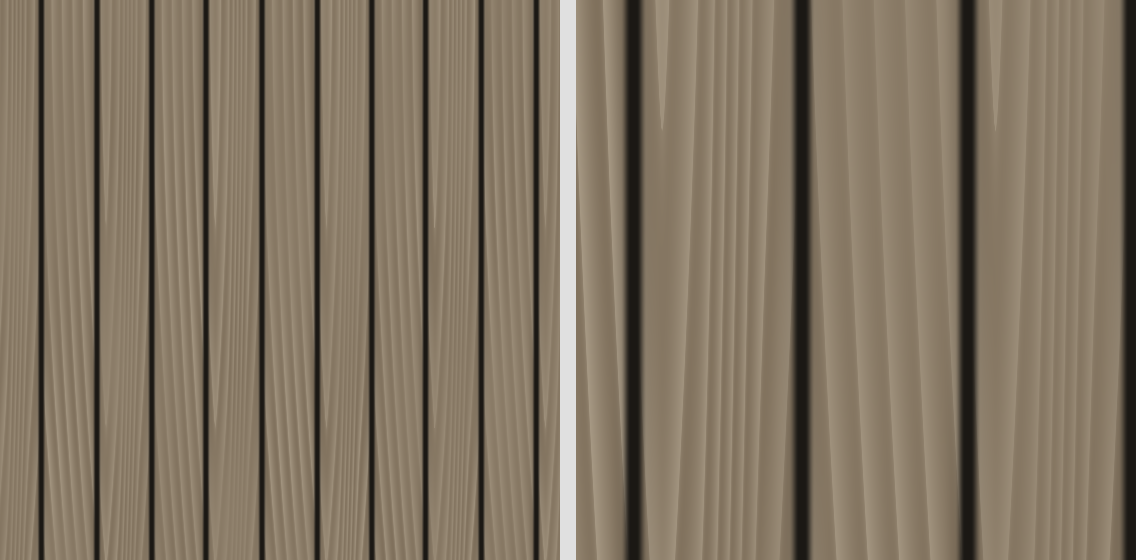
Left: the whole. Right: its middle third, enlarged.
This texture is drawn by a WebGL 1 fragment shader. Its source:

```glsl
precision highp float;
// Vertical weathered timber boards with cathedral grain and dark soft seams.

uniform vec2 u_resolution;

const float PITCH = 0.0983;
const float FIRST_SEAM = 0.0729;
const float SEAM_JITTER = 0.05;
const vec3 SEAM_COLOR = vec3(0.105, 0.095, 0.08);
const vec3 WOOD_DARK = vec3(0.487, 0.427, 0.348);
const vec3 WOOD_LIGHT = vec3(0.642, 0.588, 0.507);

float hash(vec2 p) {
  p = fract(p * vec2(0.1031, 0.1137));
  p += dot(p, p.yx + 33.33);
  return fract((p.x + p.y) * p.x * 17.0);
}

// Gradient noise, roughly -0.5 to 0.5
float cornerSlope(vec2 cell, vec2 offset) {
  float angle = 6.2832 * hash(cell + 41.0);
  return dot(vec2(cos(angle), sin(angle)), offset);
}

float gradientNoise(vec2 p) {
  vec2 i = floor(p);
  vec2 f = p - i;
  vec2 k = f * f * f * (f * (f * 6.0 - 15.0) + 10.0);
  vec2 e = vec2(1.0, 0.0);
  float low = mix(cornerSlope(i, f), cornerSlope(i + e, f - e), k.x);
  float high = mix(cornerSlope(i + e.yx, f - e.yx), cornerSlope(i + 1.0, f - 1.0), k.x);
  return mix(low, high, k.y);
}

float seamPosition(float index) {
  return index + SEAM_JITTER * (hash(vec2(index + 20.0, 7.0)) - 0.5);
}

// Growth-ring count: nested tongues on one board, leaning lines on the next
float ringField(vec2 p, float tongued) {
  float down = 1.0 - p.y;
  float drift = 0.5 + down * (0.345 + 2.09 * down);
  float d = p.x - 0.17;
  float tongues = 6.0 * (sqrt(d * d + 0.0007) - 0.026) + 2.3 * smoothstep(0.2, 0.62, d);
  float lines = 5.3 * (1.0 - p.x) + 0.13;
  return drift + mix(lines, tongues, tongued);
}

// Brightness climbs to a crisp ring edge, then falls to a faint halo
float ringProfile(float phase) {
  return pow(phase, 1.5) + 0.4 * exp(-10.0 * phase);
}

float ringShade(float field, float blur) {
  float phase = fract(field);
  float edge = smoothstep(1.0 - blur, 1.0, phase);
  return mix(ringProfile(phase), ringProfile(0.0), edge);
}

void main() {
  vec2 uv = gl_FragCoord.xy / u_resolution;
  vec2 pixel = 1.0 / u_resolution;

  // Board layout
  float s = (uv.x - FIRST_SEAM) / PITCH;
  float nearest = floor(s + 0.5);
  float seam = seamPosition(nearest);
  float board = nearest - 1.0 + step(seam, s);
  float left = seamPosition(board);
  float boardWidth = seamPosition(board + 1.0) - left;
  vec2 local = vec2((s - left) / boardWidth, uv.y);
  float tongued = mod(board, 2.0);

  // Grain, with edges softened over about one pixel
  float field = ringField(local, tongued);
  float across = ringField(local + vec2(pixel.x / (PITCH * boardWidth), 0.0), tongued);
  float along = ringField(local + vec2(0.0, pixel.y), tongued);
  float blur = clamp(abs(across - field) + abs(along - field), 0.001, 0.5);
  float grain = ringShade(field, blur);

  // Grain strength and tone wander along and between boards
  vec2 wander = vec2(board * 3.37 + local.x * 0.9, uv.y * 2.3);
  float contrast = clamp(0.75 + 0.9 * gradientNoise(wander), 0.35, 1.15);
  float tone = 0.12 * gradientNoise(wander + vec2(57.3, 11.7));
  vec3 color = mix(WOOD_DARK, WOOD_LIGHT, mix(0.42, grain, contrast) + tone);

  // Soft dark seams
  float seamDistance = abs(s - seam) * PITCH;
  color *= mix(0.93, 1.0, smoothstep(0.005, 0.015, seamDistance));
  color = mix(SEAM_COLOR, color, smoothstep(0.0018, 0.0078, seamDistance));

  gl_FragColor = vec4(color, 1.0);
}
```
